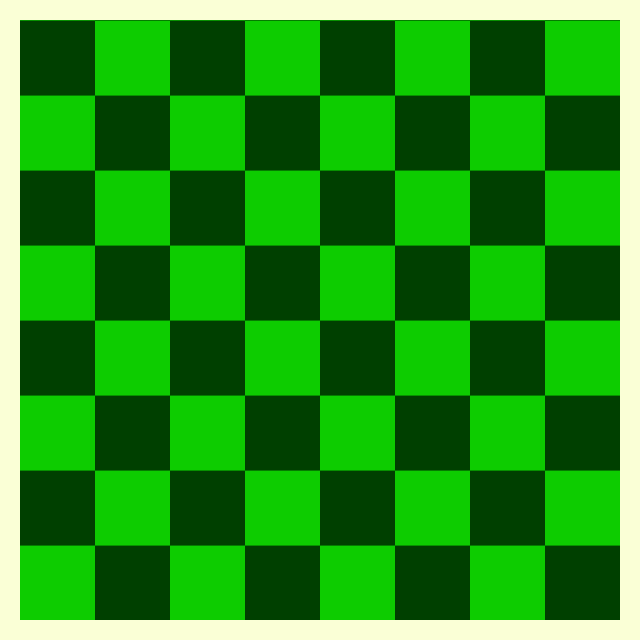
Give the GLSL for this pattern, as a three.js fragment shader.

```glsl
// Checkerboard of eight by eight green squares inside a plain cream border.
// Two square waves, one per axis, are multiplied to give the alternating
// squares; each edge is smoothed over the width of one pixel.

varying vec2 vUv;

// Square wave per axis: +1 on even cells, -1 on odd cells, ramped at the edges
vec2 squareWave(vec2 p, vec2 pixel) {
  vec2 side = 1.0 - 2.0 * mod(floor(p), 2.0);
  vec2 edgeDistance = 0.5 - abs(fract(p) - 0.5);
  return side * clamp(2.0 * edgeDistance / pixel, 0.0, 1.0);
}

void main() {
  vec3 cream = vec3(0.98, 1.0, 0.84);
  vec3 brightGreen = vec3(0.05, 0.80, 0.0);
  vec3 darkGreen = vec3(0.0, 0.25, 0.0);

  vec2 pixel = fwidth(vUv);
  float cellSize = 15.0 / 128.0;

  // Squares sit slightly low, leaving a hairline of the next row at the top
  vec2 cell = (vUv - 1.0 / 32.0 + vec2(0.0, 0.0009)) / cellSize;
  vec2 wave = squareWave(cell, pixel / cellSize);
  vec3 board = mix(darkGreen, brightGreen, 0.5 + 0.5 * wave.x * wave.y);

  // Border
  vec2 inside = clamp((15.0 / 32.0 - abs(vUv - 0.5)) / pixel + 0.5, 0.0, 1.0);
  gl_FragColor = vec4(mix(cream, board, inside.x * inside.y), 1.0);
}
```
